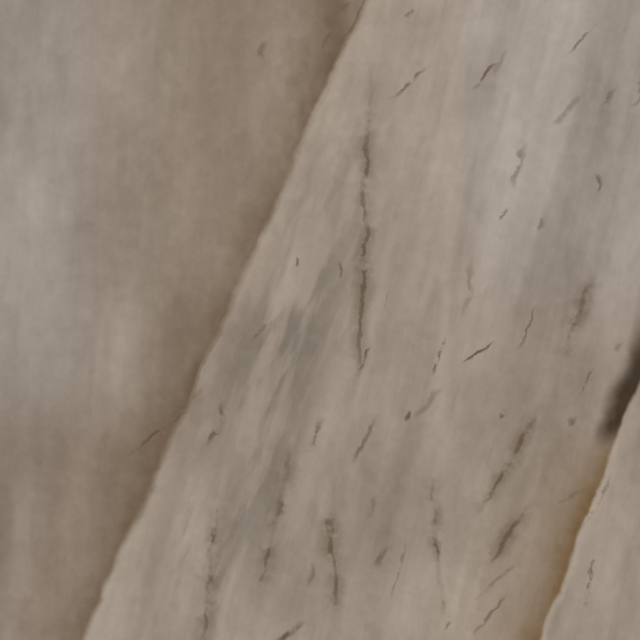
A Shadertoy shader for this texture:

```glsl
// Weathered beige marble with slanted seams, soft fibres and broken brown veins.
const vec3 BEIGE = vec3(0.600, 0.547, 0.492);
const vec3 PALE = vec3(0.665, 0.615, 0.555);
const vec3 LILAC = vec3(0.612, 0.570, 0.530);
const vec3 GREY = vec3(0.445, 0.415, 0.375);
const vec3 BROWN = vec3(0.425, 0.355, 0.285);
const vec3 OCHRE = vec3(0.420, 0.320, 0.205);
const vec3 INK = vec3(0.230, 0.185, 0.140);
const float SEAM_LEAN = 0.44;
const float CLOUD_CONTRAST = 0.042;
const float FIBRE_CONTRAST = 0.050;
const float GRAIN_CONTRAST = 0.014;
const vec2 CRACK_CELL = vec2(0.075, 0.09);

// Long veins: centre x, centre y, lean, half length.
const int VEIN_COUNT = 8;
const vec4 VEINS[VEIN_COUNT] = vec4[](
    vec4(0.567, 0.62, 0.04, 0.32), vec4(0.430, 0.18, 0.20, 0.15),
    vec4(0.520, 0.12, 0.02, 0.14), vec4(0.684, 0.15, -0.11, 0.13),
    vec4(0.795, 0.28, 0.58, 0.10), vec4(0.900, 0.50, 0.34, 0.08),
    vec4(0.795, 0.16, 0.70, 0.06), vec4(0.330, 0.10, 0.13, 0.15));

vec2 hash2(vec2 p) {
    vec3 q = fract(p.xyx * vec3(0.1031, 0.1030, 0.0973));
    q += dot(q, q.yzx + 33.33);
    return fract((q.xx + q.yz) * q.zy);
}

// Cellular noise: each jittered point spreads a random tone, -1 to 1.
float cells(vec2 p) {
    vec2 id = floor(p), f = p - id;
    float sum = 0.0, total = 0.0001;
    for (int j = -1; j <= 1; j++)
    for (int i = -1; i <= 1; i++) {
        vec2 o = vec2(i, j);
        vec2 d = o + hash2(id + o + 40.0) - f;
        float w = exp(-6.0 * dot(d, d));
        sum += w * (2.0 * hash2(id + o + 90.0).x - 1.0);
        total += w;
    }
    return sum / total;
}

// Layered cellular noise.
float mottle(vec2 p) {
    float sum = 0.0, amp = 0.7;
    for (int i = 0; i < 4; i++) {
        sum += amp * cells(p);
        p = mat2(0.98, 0.2, -0.2, 0.98) * p * 2.03 + 7.3;
        amp *= 0.58;
    }
    return sum;
}

// Tapered, slanted stroke around the origin.
float stroke(vec2 d, float lean, float halfLength, float width) {
    float taper = 1.0 - smoothstep(0.3, 1.0, abs(d.y) / halfLength);
    float across = abs(d.x - lean * d.y) / sqrt(1.0 + lean * lean);
    return taper * (1.0 - smoothstep(0.1 * width, width, across));
}

// Short cracks, one candidate per cell.
float cracks(vec2 p) {
    vec2 cell = floor(p / CRACK_CELL);
    float ink = 0.0;
    for (int j = -1; j <= 1; j++)
    for (int i = -1; i <= 1; i++) {
        vec2 id = cell + vec2(i, j);
        vec2 place = hash2(id + 17.0), shape = hash2(id + 71.0);
        vec2 centre = (id + place) * CRACK_CELL;
        float chance = mix(0.05, 0.6, smoothstep(0.3, 0.6, centre.x));
        float present = step(hash2(id + 5.0).x, chance);
        float lean = mix(0.1, 1.6, shape.x * shape.x);
        float size = mix(0.010, 0.055, shape.y * shape.y);
        float mark = stroke(p - centre, lean, size, mix(0.003, 0.008, place.x));
        ink = max(ink, present * mark * mix(0.3, 0.9, place.y));
    }
    return ink;
}

vec3 marble(vec2 uv) {
    float cloud = mottle(uv * vec2(8.0, 4.0));
    float wobble = 0.006 * mottle(uv * 14.0 + 3.0);
    float seam = uv.x - 0.215 - SEAM_LEAN * (uv.y - 0.19) + wobble;
    float rightOfSeam = smoothstep(-0.010, 0.008, seam);

    // Ground tones and fibres
    float lean = mix(0.04, 0.24, rightOfSeam);
    vec2 along = vec2(uv.x - lean * uv.y, uv.y);
    float fibre = mottle(along * vec2(26.0, 4.0) + 20.0);
    vec3 col = mix(BEIGE, LILAC, smoothstep(0.28, 0.05, uv.x));
    col = mix(col, LILAC, 0.9 * smoothstep(0.55, 0.85, uv.x) * smoothstep(0.3, 0.7, uv.y));
    col = mix(col, BROWN, 0.42 * smoothstep(0.42, 0.28, uv.y) * (1.0 - rightOfSeam));
    col += CLOUD_CONTRAST * cloud + FIBRE_CONTRAST * fibre * mix(0.5, 0.75, rightOfSeam);

    // Main seam: mottled brown shadow on the left, pale lip on the right
    float reach = min(seam, 0.0);
    float shade = 0.75 * exp(reach / mix(0.05, 0.17, uv.y)) + 0.35 * exp(reach / 0.025);
    shade *= 0.8 + 0.45 * mottle(along * vec2(14.0, 6.0) + 50.0);
    col = mix(col, BROWN, clamp(shade, 0.0, 1.0) * (1.0 - rightOfSeam));
    float lip = rightOfSeam * exp(-max(seam, 0.0) / 0.035);
    col = mix(col, PALE, lip * clamp(0.45 + 0.4 * cloud, 0.0, 0.8));

    // Grey slanted smears beside the seam
    vec2 smear = uv - vec2(0.41, 0.36);
    smear.x -= 0.32 * smear.y;
    float region = exp(-dot(smear * smear, vec2(190.0, 9.0)));
    vec2 slant = vec2(uv.x - 0.38 * uv.y, uv.y);
    float patchy = smoothstep(-0.2, 0.5, mottle(slant * vec2(28.0, 6.0) + 9.0));
    col = mix(col, GREY, 0.72 * patchy * rightOfSeam * region);

    // Pale upright streak
    float streak = exp(-pow((uv.x - 0.695 - 0.03 * (uv.y - 0.5) + wobble) / 0.010, 2.0));
    col = mix(col, PALE, 0.5 * streak * smoothstep(0.2, 0.4, uv.y));

    // Right seam: ochre stain below, dark gash above
    float edge = uv.x - 0.957 - 0.37 * (uv.y - 0.30) + wobble;
    float left = smoothstep(0.004, -0.004, edge);
    float stain = left * exp(min(edge, 0.0) / 0.045) * smoothstep(0.36, 0.26, uv.y);
    col = mix(col, OCHRE, stain * clamp(0.85 + 0.4 * cloud, 0.0, 1.0));
    float gash = left * smoothstep(-0.045, -0.012, edge) * smoothstep(0.29, 0.34, uv.y);
    col = mix(col, INK, 0.9 * gash * smoothstep(0.54, 0.42, uv.y));
    float rim = exp(-pow((edge - 0.005) / 0.006, 2.0));
    col = mix(col, PALE, 0.6 * rim * smoothstep(0.38, 0.28, uv.y));

    // Broken veins and short cracks
    float crumble = mottle(uv * 48.0 + 5.0);
    vec2 bent = uv + vec2(1.2 * wobble + 0.004 * crumble, 0.004 * cloud);
    float broken = smoothstep(-0.5, 0.5, mottle(uv * vec2(20.0, 26.0) + 15.0));
    float ink = cracks(bent) * smoothstep(-0.9, 0.3, crumble);
    for (int i = 0; i < VEIN_COUNT; i++) {
        vec4 v = VEINS[i];
        float line = stroke(bent - v.xy, v.z, v.w, 0.008);
        float halo = stroke(bent - v.xy, v.z, v.w, 0.024);
        ink = max(ink, max(line * mix(0.15, 0.85, broken), 0.4 * halo * broken));
    }
    col = mix(col, mix(BROWN, INK, 0.45), 0.8 * ink);

    // Fine grain
    return col + GRAIN_CONTRAST * mottle(uv * 70.0);
}

void mainImage(out vec4 fragColor, in vec2 fragCoord) {
    fragColor = vec4(marble(fragCoord / iResolution.xy), 1.0);
}
```
